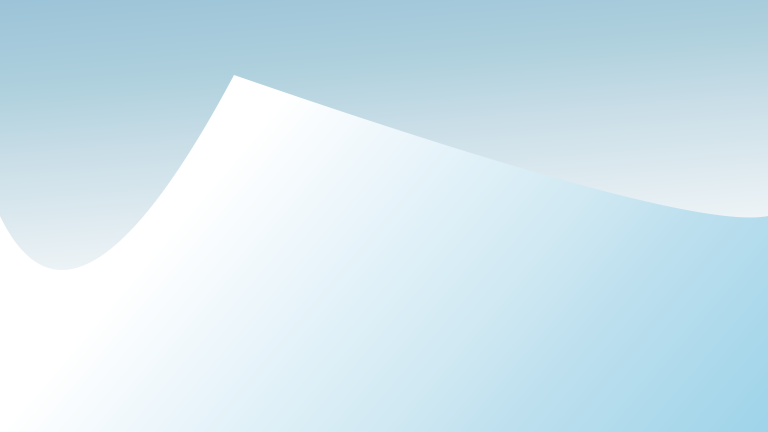
Reproduce this background procedurally as a Shadertoy shader.

```glsl
// A snowy peak shaded white to ice blue under a pale, hazy blue sky.

// Ridge outline: two quadratic curves, in canvas heights
const float ASPECT = 16.0 / 9.0;
const vec2 LEFT_EDGE = vec2(0.0, 0.5);
const vec2 VALLEY_PULL = vec2(0.175, 0.1375);
const vec2 PEAK = vec2(0.5417, 0.8264);
const vec2 SLOPE_PULL = vec2(1.595, 0.463);
const vec2 RIGHT_EDGE = vec2(ASPECT, 0.5);

// Gradient directions, with y measured down from the top
const vec2 SKY_AXIS = vec2(0.08, 1.0);
const vec2 SNOW_AXIS = vec2(1.0, 0.85);

const vec3 SKY_HIGH = vec3(0.61, 0.765, 0.845);
const vec3 SKY_MID = vec3(0.69, 0.82, 0.87);
const vec3 SKY_LOW = vec3(0.79, 0.87, 0.907);
const vec3 SKY_HAZE = vec3(0.935, 0.957, 0.968);

const vec3 SNOW_WHITE = vec3(1.0);
const vec3 SNOW_PALE = vec3(0.905, 0.955, 0.98);
const vec3 SNOW_COOL = vec3(0.81, 0.91, 0.95);
const vec3 SNOW_BLUE = vec3(0.75, 0.88, 0.935);
const vec3 SNOW_DEEP = vec3(0.62, 0.83, 0.915);

float ramp(float from, float to, float x) {
    return clamp((x - from) / (to - from), 0.0, 1.0);
}

vec3 skyColor(float s) {
    vec3 color = mix(SKY_HIGH, SKY_MID, ramp(0.0, 0.22, s));
    color = mix(color, SKY_LOW, ramp(0.22, 0.37, s));
    return mix(color, SKY_HAZE, ramp(0.37, 0.65, s));
}

vec3 snowColor(float s) {
    vec3 color = mix(SNOW_WHITE, SNOW_PALE, ramp(0.845, 1.296, s));
    color = mix(color, SNOW_COOL, ramp(1.296, 1.76, s));
    color = mix(color, SNOW_BLUE, ramp(1.76, 1.99, s));
    return mix(color, SNOW_DEEP, ramp(1.99, 2.63, s));
}

// Approximate signed distance above a quadratic curve that advances in x
float aboveCurve(vec2 p, vec2 start, vec2 pull, vec2 end) {
    vec2 c = pull - start;
    vec2 bend = end - start - 2.0 * c;
    float x = p.x - start.x;
    float t = x / (c.x + sqrt(max(c.x * c.x + bend.x * x, 0.0)));
    float height = start.y + t * (2.0 * c.y + t * bend.y);
    vec2 tangent = normalize(c + t * bend);
    return (p.y - height) * tangent.x;
}

void mainImage(out vec4 fragColor, in vec2 fragCoord) {
    vec2 p = fragCoord / iResolution.xy * vec2(ASPECT, 1.0);
    vec2 fromTop = vec2(p.x, 1.0 - p.y);

    // Choose the ridge side
    float ridge = p.x < PEAK.x
        ? aboveCurve(p, LEFT_EDGE, VALLEY_PULL, PEAK)
        : aboveCurve(p, PEAK, SLOPE_PULL, RIGHT_EDGE);

    // Blend over one pixel
    float skyMask = clamp(0.5 + ridge * iResolution.y, 0.0, 1.0);
    vec3 sky = skyColor(dot(fromTop, SKY_AXIS));
    vec3 snow = snowColor(dot(fromTop, SNOW_AXIS));
    fragColor = vec4(mix(snow, sky, skyMask), 1.0);
}
```
